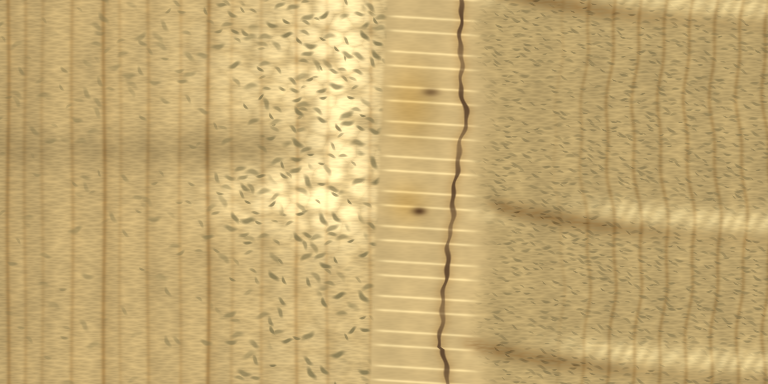
A Shadertoy shader for this texture:

```glsl
vec2 hash2(vec2 p) {
    return fract(sin(vec2(dot(p, vec2(127.1, 311.7)), dot(p, vec2(269.5, 183.3)))) * 4375.85);
}

float bump(float d, float width) {
    return exp(-d * d / (width * width));
}

float blob(vec2 p, vec2 center, vec2 radius) {
    vec2 d = (p - center) / radius;
    return exp(-dot(d, d));
}

// Distance to the nearest scattered cell point
float cellular(vec2 p) {
    vec2 id = floor(p);
    float nearest = 2.0;
    for (int j = -1; j <= 1; j++)
    for (int i = -1; i <= 1; i++) {
        vec2 c = id + vec2(i, j);
        nearest = min(nearest, length(c + hash2(c) - p));
    }
    return nearest;
}

// Scattered slanted pores; density is the chance that a cell holds one
float flecks(vec2 p, vec2 cell, vec2 radius, float tilt, float density) {
    vec2 id = floor(p / cell);
    float mark = 0.0;
    for (int j = -1; j <= 1; j++)
    for (int i = -1; i <= 1; i++) {
        vec2 c = id + vec2(i, j);
        vec2 h = hash2(c), k = hash2(c + 71.3);
        vec2 d = p - (c + h) * cell;
        float a = tilt * (k.x * 2.0 - 0.7);
        d = mat2(cos(a), -sin(a), sin(a), cos(a)) * d;
        d.y += 0.25 * radius.y * sin(d.x / radius.x * 3.0 + h.x * 6.0);
        float shape = 1.0 - smoothstep(0.35, 1.2, length(d / (radius * (0.5 + 0.7 * h.y))));
        mark = max(mark, shape * (0.5 + 0.5 * h.x) * smoothstep(k.y - 0.05, k.y + 0.05, density));
    }
    return mark;
}

// Path of the split, measured downward from the top
float crackX(float y) {
    float x = 1.2 - 0.055 * clamp((y - 0.33) / 0.55, 0.0, 1.0) + 0.013 * bump(y - 0.31, 0.06);
    x += smoothstep(0.902, 0.912, y) * (0.01 + 0.1 * (y - 0.908));
    return x + 0.003 * sin(y * 47.0) + 0.002 * sin(y * 113.0 + 1.0);
}

void mainImage(out vec4 fragColor, in vec2 fragCoord) {
    vec2 p = fragCoord / iResolution.y;
    p.y = 1.0 - p.y;
    float edge = 1.01 - 0.045 * p.y;
    float left = 1.0 - smoothstep(edge - 0.012, edge + 0.004, p.x);
    float right = smoothstep(1.22, 1.32, p.x + 0.015 * sin(p.y * 17.0));
    float strip = (1.0 - left) * (1.0 - right);

    // Broad tone and fine horizontal fibres
    vec3 col = mix(vec3(0.79, 0.68, 0.46), vec3(0.82, 0.71, 0.49), strip);
    col = mix(col, vec3(0.74, 0.64, 0.43), right);
    float fibre = cellular(p * vec2(34.0, 150.0)) - 0.5;
    float mottle = cellular(p * vec2(17.0, 25.0) + 9.0) - 0.5;
    col *= 1.0 + fibre * mix(0.15, 0.04, strip) - 0.06 * mottle;
    col *= 1.0 + 0.018 * sin(p.x * 43.0 + sin(p.y * 5.0)) + 0.012 * sin(p.y * 21.0 + p.x * 4.0);

    // Pale burnished patches left of the strip
    float glow = 0.75 * bump(p.x - 0.89, 0.1) * (1.0 - smoothstep(0.5, 0.75, p.y))
               + 0.7 * blob(p, vec2(0.72, 0.51), vec2(0.19, 0.09))
               + 0.4 * blob(p, vec2(0.68, 0.17), vec2(0.25, 0.17))
               + 0.25 * bump(p.x - 0.82, 0.2);
    float dull = bump(p.y - 0.385, 0.05) * (1.0 - smoothstep(0.6, 0.88, p.x));
    float patches = 1.0 - smoothstep(0.25, 0.8, cellular(p * vec2(20.0, 25.0)));
    col += left * vec3(0.22, 0.22, 0.19) * glow * (0.35 + 0.9 * patches) * (1.0 - dull);
    col *= 1.0 - left * (0.1 * dull + 0.05 * smoothstep(0.2, 0.0, p.x));

    // Straight growth rings: position, strength
    vec2 rings[14] = vec2[14](vec2(0.021, 0.9), vec2(0.065, 0.5), vec2(0.11, 0.4), vec2(0.188, 0.6),
        vec2(0.271, 1.0), vec2(0.313, 0.4), vec2(0.385, 0.6), vec2(0.469, 0.5), vec2(0.542, 1.1),
        vec2(0.604, 0.4), vec2(0.682, 0.5), vec2(0.773, 0.8), vec2(0.852, 0.6), vec2(0.964, 0.6));
    for (int i = 0; i < 14; i++) {
        float d = p.x - rings[i].x - 0.002 * sin(p.y * 8.0 + float(i));
        float line = bump(d, 0.006) + 0.3 * bump(d - 0.008, 0.018);
        col -= left * rings[i].y * line * vec3(0.11, 0.13, 0.12) * (0.85 + 0.4 * fibre);
    }

    // Grey pores of the left board
    float crowd = mix(0.3, 0.72, smoothstep(0.45, 0.75, p.x)) * (1.0 - 0.7 * dull);
    crowd *= (1.0 - 0.45 * smoothstep(0.6, 0.8, p.y)) * (1.25 - 0.8 * cellular(p * 7.0));
    float pores = flecks(p, vec2(0.034, 0.025), vec2(0.019, 0.0075), 0.9, crowd);
    col = mix(col, vec3(0.47, 0.43, 0.29), left * pores * mix(0.45, 0.8, smoothstep(0.4, 0.75, p.x)));

    // Bent rings and small pores of the right board
    float bend = p.x + 0.012 * sin(p.y * 9.0 + p.x * 3.0) + 0.004 * sin(p.y * 31.0);
    float ringGap = (fract((bend - 1.523) / 0.068 + 0.5) - 0.5) * 0.068;
    col -= right * smoothstep(1.38, 1.6, p.x) * bump(ringGap, 0.006) * vec3(0.07, 0.085, 0.08);
    vec2 flow = p - vec2(0.0, 0.1 * (p.x - 1.2));
    float small = flecks(flow, vec2(0.025, 0.013), vec2(0.013, 0.0042), 0.45, 0.7 - 0.3 * cellular(p * 5.0));

    // Curled figure: dark streaks under rippled pale bands
    float pale = 0.0, dark = 0.0;
    for (int i = 0; i < 3; i++) {
        float drop = i == 0 ? -0.56 : (i == 1 ? 0.0 : 0.36);
        float x = p.x + (i == 2 ? 0.07 : 0.0);
        float d = p.y - drop - 0.53 - 0.12 * (1.0 - exp(-2.2 * max(x - 1.27, 0.0)));
        float start = smoothstep(1.25, 1.31, x);
        dark += start * bump(d, 0.021) * (1.0 - 0.75 * smoothstep(1.45, 1.85, x));
        pale += smoothstep(1.4, 1.68, x) * bump(d + 0.045, 0.03);
        pale += 0.6 * blob(vec2(x, d), vec2(1.26, 0.03), vec2(0.06, 0.02));
    }
    float ripple = 0.75 + 0.25 * sin(p.x * 150.0 + p.y * 90.0 + 2.0 * sin(p.x * 23.0));
    col = mix(col, vec3(0.48, 0.43, 0.29), right * small * 0.6 * (1.0 - 0.8 * min(pale, 1.0)));
    col += pale * ripple * vec3(0.18, 0.18, 0.15) * smoothstep(1.18, 1.26, p.x);
    col -= dark * vec3(0.17, 0.19, 0.16) * (0.8 + 0.8 * fibre);

    // Paired pale scratches across the smooth strip
    float row = p.y - 0.047 - 0.06 * (p.x - 1.1);
    float pitch = 0.0912;
    float first = (fract(row / pitch + 0.5) - 0.5) * pitch;
    float second = (fract((row - 0.037) / pitch + 0.5) - 0.5) * pitch;
    float reach = smoothstep(edge - 0.01, edge + 0.03, p.x) * (1.0 - smoothstep(1.2, 1.27, p.x));
    col += reach * (bump(first, 0.0035) + bump(second, 0.0035)) * vec3(0.16, 0.16, 0.13);

    // Amber stains and two dark knots
    float stain = blob(p, vec2(1.07, 0.27), vec2(0.06, 0.1)) + blob(p, vec2(1.06, 0.53), vec2(0.05, 0.05));
    col -= strip * stain * vec3(0.04, 0.07, 0.11);
    float knots = 0.65 * blob(p, vec2(1.122, 0.24), vec2(0.022, 0.01)) + blob(p, vec2(1.092, 0.55), vec2(0.018, 0.01));
    col = mix(col, vec3(0.3, 0.2, 0.12), 0.85 * min(knots, 1.0));

    // Split with a soft brown rim
    float gap = abs(p.x - crackX(p.y));
    float width = 0.0045 + 0.0025 * sin(p.y * 37.0) * sin(p.y * 83.0);
    float core = 1.0 - smoothstep(width * 0.5, width + 0.004, gap);
    col -= bump(gap, 0.018) * vec3(0.06, 0.08, 0.08);
    col = mix(col, vec3(0.34, 0.25, 0.17), core * (0.7 + 0.2 * sin(p.y * 29.0)));

    fragColor = vec4(clamp(col, 0.0, 1.0), 1.0);
}
```
